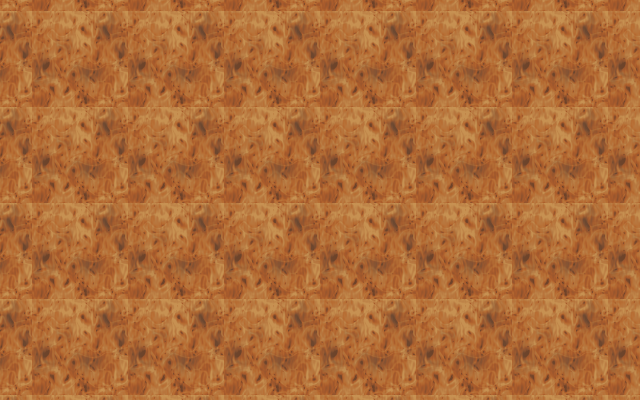
Reproduce this texture procedurally as a WebGL 1 fragment shader.

```glsl
precision highp float;
// Burl wood veneer: one square sheet, laid edge to edge with visible seams.
// Warped gradient noise sets the figure; smoky smudges, pale veins and
// jittered knot eyes shift a tone value that a six-colour ramp then paints.

uniform vec2 u_resolution;

const float TILE = 0.24;      // sheet side, in canvas heights
const float SEAM_Y = 0.492;   // height of one horizontal seam

const vec3 UMBER = vec3(0.43, 0.26, 0.16);
const vec3 BROWN = vec3(0.58, 0.33, 0.18);
const vec3 RUST  = vec3(0.67, 0.36, 0.17);
const vec3 AMBER = vec3(0.72, 0.43, 0.20);
const vec3 TAN   = vec3(0.72, 0.47, 0.25);
const vec3 GOLD  = vec3(0.78, 0.57, 0.32);
const vec3 SMOKE = vec3(0.42, 0.31, 0.23);

vec2 hash2(vec2 p) {
  vec3 q = fract(p.xyx * vec3(0.1031, 0.1030, 0.0973));
  q += dot(q, q.yzx + 33.33);
  return fract((q.xx + q.yz) * q.zy);
}

float corner(vec2 id, vec2 offset) {
  float angle = 6.2832 * hash2(id).x;
  return dot(vec2(cos(angle), sin(angle)), offset);
}

float gradientNoise(vec2 p) {
  vec2 i = floor(p), f = fract(p), e = vec2(1.0, 0.0);
  vec2 w = f * f * f * (f * (f * 6.0 - 15.0) + 10.0);
  return mix(mix(corner(i, f), corner(i + e, f - e), w.x),
             mix(corner(i + e.yx, f - e.yx), corner(i + 1.0, f - 1.0), w.x), w.y);
}

float fbm(vec2 p) {
  float sum = 0.0, amp = 1.0;
  for (int i = 0; i < 4; i++) {
    sum += amp * gradientNoise(p);
    p = p * 2.03 + 17.7;
    amp *= 0.55;
  }
  return sum;
}

// Soft elliptical weight
float smudge(vec2 p, vec2 centre, vec2 radius) {
  vec2 q = (p - centre) / radius;
  return exp(-dot(q, q));
}

// Jittered knots: x = dark core, y = halo, z = pale rim
vec3 knotEyes(vec2 p, float cells, float density, float seed) {
  vec2 g = p * cells, base = floor(g);
  vec3 eyes = vec3(0.0);
  for (int y = -1; y <= 1; y++) {
    for (int x = -1; x <= 1; x++) {
      vec2 id = base + vec2(float(x), float(y));
      vec2 jitter = hash2(id + seed), kind = hash2(id + seed + 57.3);
      vec2 q = (g - id - 0.1 - 0.8 * jitter) * vec2(1.15, 0.9);
      float d = length(q) / mix(0.2, 0.48, kind.x);
      vec3 eye = vec3(1.0 - smoothstep(0.15, 0.5, d), exp(-1.5 * d * d),
                      exp(-9.0 * (d - 1.3) * (d - 1.3)));
      eyes = max(eyes, eye * step(kind.y, density));
    }
  }
  return eyes;
}

// Tone near zero is mid amber; each step spans one neighbouring pair
vec3 woodRamp(float tone) {
  vec3 c = mix(UMBER, BROWN, clamp((tone + 1.9) / 0.8, 0.0, 1.0));
  c = mix(c, RUST, clamp((tone + 1.1) / 0.65, 0.0, 1.0));
  c = mix(c, AMBER, clamp((tone + 0.45) / 0.57, 0.0, 1.0));
  c = mix(c, TAN, clamp((tone - 0.12) / 0.58, 0.0, 1.0));
  return mix(c, GOLD, clamp((tone - 0.7) / 0.8, 0.0, 1.0));
}

// One sheet; t runs right and down from its top left corner
vec3 veneer(vec2 t) {
  vec2 bend = vec2(gradientNoise(t * 6.0 + 3.1), gradientNoise(t * 6.0 + 41.6));
  vec2 p = t + 0.09 * bend;

  // Broad layout: smoky patches, a pale upper field, a warm lower band
  float smoke = smudge(p, vec2(0.78, 0.18), vec2(0.10, 0.13))
              + smudge(p, vec2(0.10, 0.62), vec2(0.11, 0.15))
              + smudge(p, vec2(0.59, 0.66), vec2(0.16, 0.09))
              + smudge(p, vec2(0.94, 0.45), vec2(0.06, 0.12))
              + smudge(p, vec2(0.33, 0.36), vec2(0.05, 0.06));
  float streak = gradientNoise(p * vec2(26.0, 9.0) + 8.4);
  smoke *= clamp(0.7 + 1.6 * streak, 0.0, 1.0);
  float pale = smudge(p, vec2(0.38, 0.16), vec2(0.32, 0.19));
  float warm = smoothstep(0.72, 0.95, p.y);

  // Figure, grain and curling veins
  float tone = 0.2 + 1.5 * fbm(p * 4.5 + 12.3) + 0.9 * streak;
  tone += 0.9 * gradientNoise(t * vec2(48.0, 15.0) + 5.7);
  tone += 0.75 * pale - 0.3 * warm - 1.5 * smoke;
  tone += 0.6 * (1.0 - smoothstep(0.0, 0.13, abs(gradientNoise(p * 8.0 + 71.2))));

  // Large ringed eyes and pin knots
  vec3 large = knotEyes(p, 8.0, 0.5, 11.0);
  vec3 pins = knotEyes(p, 15.0, 0.4, 83.0);
  tone += 0.45 * large.z - 0.9 * large.y - 1.1 * large.x;
  tone -= 0.6 * pins.y + 1.2 * pins.x;
  tone += 0.6 * (1.0 - smoothstep(0.005, 0.03, t.y));

  return mix(woodRamp(tone), SMOKE, 0.5 * clamp(smoke, 0.0, 1.0));
}

void main() {
  // Four samples per pixel smooth the knots and the seams
  vec3 colour = vec3(0.0);
  for (int i = 0; i < 4; i++) {
    vec2 shift = vec2(mod(float(i), 2.0), floor(float(i) / 2.0)) * 0.5 - 0.25;
    vec2 p = (gl_FragCoord.xy + shift) / u_resolution.y;
    float middle = 0.5 * u_resolution.x / u_resolution.y;
    colour += veneer(fract(vec2(p.x - middle, SEAM_Y - p.y) / TILE));
  }
  gl_FragColor = vec4(colour / 4.0, 1.0);
}
```
